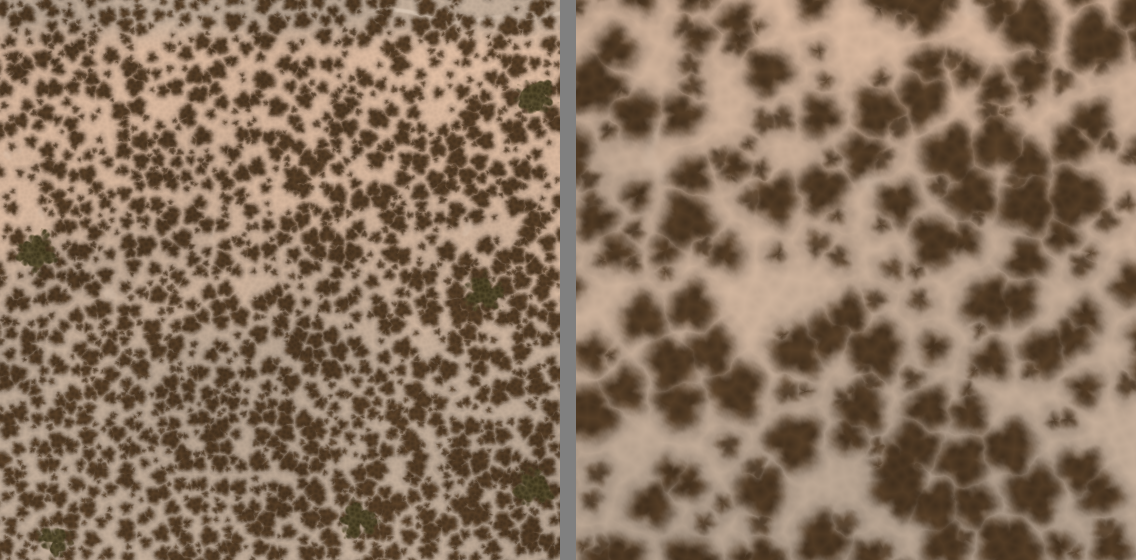
Left: the whole. Right: its middle third, enlarged.
This texture is drawn by a three.js fragment shader. Its source:

```glsl
// Aerial view of dark desert shrubs scattered over pale, pinkish sand.
varying vec2 vUv;

vec3 hash3(vec2 p) {
  vec3 q = fract(p.xyx * vec3(0.1031, 0.1030, 0.0973));
  q += dot(q, q.yxz + 33.33);
  return fract((q.xxy + q.yzz) * q.zyx);
}

// Broad, drifting variation from layered sines, about -1 to 1.
float drift(vec2 p) {
  float sum = 0.0;
  float gain = 0.5;
  for (int i = 0; i < 4; i++) {
    sum += gain * sin(p.x + 1.7 * sin(p.y * 0.8 + float(i))) * cos(p.y - 0.6 * p.x);
    p = mat2(1.5, 1.1, -1.1, 1.5) * p + 2.3;
    gain *= 0.6;
  }
  return sum;
}

// Cellular noise: distance to the nearest jittered point.
float cellular(vec2 p) {
  float nearest = 1.5;
  for (int y = -1; y <= 1; y++) {
    for (int x = -1; x <= 1; x++) {
      vec2 offset = vec2(float(x), float(y));
      nearest = min(nearest, length(offset + hash3(floor(p) + offset).xy - fract(p)));
    }
  }
  return nearest;
}

// Plant cover is thin on the upper sand and thick at the lower right.
float density(vec2 p) {
  float bareSand = exp(-dot((p - vec2(0.4, 0.75)) * vec2(1.3, 3.2), (p - vec2(0.4, 0.75)) * vec2(1.3, 3.2)));
  return clamp(0.92 - 0.3 * bareSand + 0.1 * (p.x - 0.5) + 0.28 * drift(p * 9.0 + 4.0), 0.15, 1.0);
}

// Signed distance to lobed plants, one or none in each grid cell.
float plants(vec2 p, float cells, float minRadius, float maxRadius, float keep, float seed) {
  float nearest = 0.1;
  vec2 base = floor(p * cells);
  for (int y = -1; y <= 1; y++) {
    for (int x = -1; x <= 1; x++) {
      vec2 cell = base + vec2(float(x), float(y));
      vec3 place = hash3(cell + seed);
      vec3 traits = hash3(cell + seed + 71.0);
      vec2 center = (cell + 0.06 + 0.88 * place.xy) / cells;
      if (traits.x < keep * density(center)) {
        vec2 d = p - center;
        float angle = atan(d.y, d.x + 0.00001);
        float lobes = 0.12 * sin(angle * 3.0 + traits.y * 6.3) + 0.08 * sin(angle * 5.0 + traits.z * 6.3);
        float radius = mix(minRadius, maxRadius, place.z);
        nearest = min(nearest, length(d) - radius * (1.0 + lobes));
      }
    }
  }
  return nearest;
}

void main() {
  vec2 p = vUv;
  float grain = cellular(p * 120.0);
  float tone = drift(p * 7.0);

  // Sand: warm in the upper middle, greyer below and along the top.
  float warmth = smoothstep(0.25, 0.75, p.y + 0.12 * tone) * (1.0 - smoothstep(0.9, 0.98, p.y));
  vec3 color = mix(vec3(0.74, 0.66, 0.585), vec3(0.84, 0.71, 0.61), warmth);
  color *= 1.0 + 0.05 * tone + 0.06 * (grain - 0.45);

  // Pale worn tracks near the top and small bright scuffs.
  float track = abs(p.y - 0.975 - 0.012 * sin(p.x * 13.0) - 0.005 * sin(p.x * 37.0));
  float worn = (1.0 - smoothstep(0.001, 0.006, track)) * smoothstep(0.0, 0.5, drift(p * 11.0 + 8.0));
  float scuff = smoothstep(0.62, 0.85, drift(p * 26.0 + 1.0));
  color = mix(color, vec3(0.87, 0.80, 0.73), 0.7 * worn + 0.25 * scuff);

  // Shrubs in two sizes, with ragged soft edges and a faint halo.
  vec2 ragged = p + 0.0015 * vec2(drift(p * 230.0), drift(p * 230.0 + 5.0));
  float size = 1.0 + 0.14 * (p.x - 0.4);
  float bush = plants(ragged, 34.0, 0.0085 * size, 0.0175 * size, 0.98, 3.0);
  float tuft = plants(ragged, 58.0, 0.004, 0.0075, 0.42, 29.0);
  float edge = min(bush, tuft);
  color *= 1.0 - 0.12 * (1.0 - smoothstep(0.0, 0.011, edge));
  float cover = max(1.0 - smoothstep(-0.0075, 0.0045, bush), 0.85 * (1.0 - smoothstep(-0.005, 0.003, tuft)));
  vec3 shrub = vec3(0.29, 0.21, 0.13) * (0.93 + 0.28 * grain + 0.08 * tone);
  color = mix(color, shrub, cover);

  // A few large olive thickets with crumbled outlines.
  float thicket = plants(p, 4.0, 0.024, 0.042, 0.6, 11.0);
  thicket += 0.022 * (cellular(p * 65.0) - 0.4) + 0.008 * drift(p * 60.0);
  vec3 olive = mix(vec3(0.23, 0.20, 0.10), vec3(0.36, 0.32, 0.19), grain);
  color = mix(color, olive, 0.95 * (1.0 - smoothstep(-0.008, 0.005, thicket)));

  gl_FragColor = vec4(color, 1.0);
}
```
